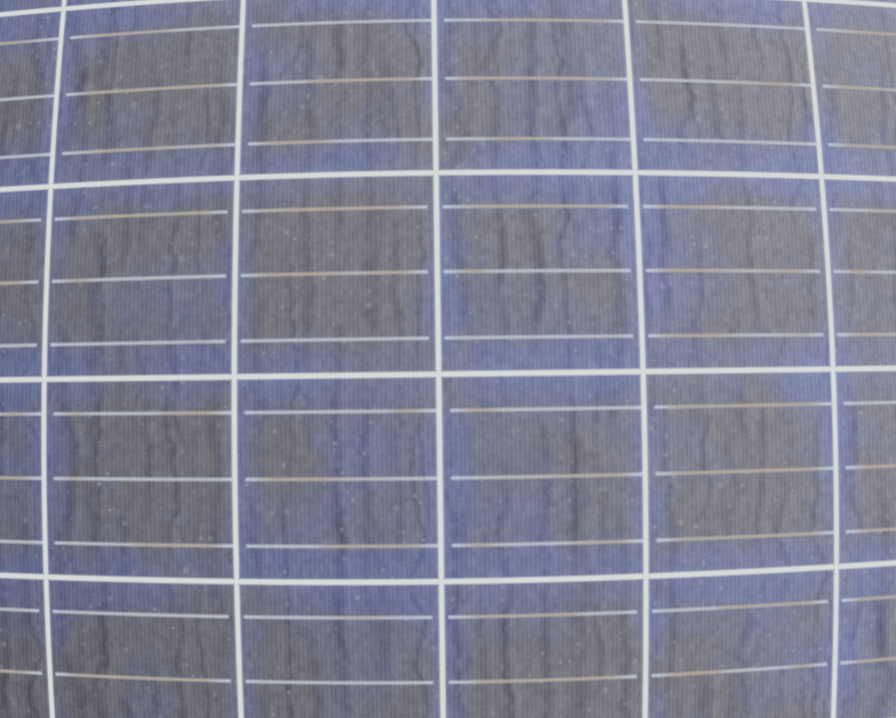
This texture is drawn by a Shadertoy shader. Its source:

```glsl
// Weathered solar panel: bulging grid of silicon cells with busbars, rain streaks and dust.

// Lens and layout; lengths in canvas widths before the warp, in cells after it
const vec2 LENS_CENTRE = vec2(0.4896, 0.4788);
const float CELLS_PER_WIDTH = 4.324;
const float BULGE = 0.261;
const float PERSPECTIVE = 0.065;
const float TILT = 0.013;

const float GRID_HALF_WIDTH = 0.0145;
const float BAR_HALF_WIDTH = 0.009;
const float BAR_SPACING = 0.325;
const float EDGE_SOFTNESS = 0.009;
const float FINGERS_PER_CELL = 45.0;
const float STREAK_DEPTH = 0.05;
const float DUST_DENSITY = 0.06;

const vec3 SILICON_GREY = vec3(0.465, 0.463, 0.497);
const vec3 SILICON_BLUE = vec3(0.440, 0.465, 0.605);
const vec3 GRID_WHITE = vec3(0.84, 0.86, 0.85);
const vec3 BAR_TAN = vec3(0.70, 0.67, 0.63);
const vec3 BAR_PALE = vec3(0.74, 0.78, 0.83);
const vec3 DUST_COLOUR = vec3(0.68, 0.70, 0.69);

float hash(vec2 p) {
    vec3 q = fract(vec3(p.xyx) * 0.1031);
    q += dot(q, q.yzx + 33.33);
    return fract((q.x + q.y) * q.z);
}

float noise(vec2 p) {
    vec2 i = floor(p), f = fract(p);
    f = f * f * (3.0 - 2.0 * f);
    return mix(mix(hash(i), hash(i + vec2(1, 0)), f.x),
               mix(hash(i + vec2(0, 1)), hash(i + vec2(1, 1)), f.x), f.y);
}

float fbm(vec2 p) {
    float sum = 0.0, amp = 0.5;
    for (int i = 0; i < 4; i++) {
        sum += amp * noise(p);
        p = p * 2.03 + 17.3;
        amp *= 0.5;
    }
    return sum;
}

// Canvas to cell coordinates: undo the tilt, the lens bulge and the perspective
vec2 panelCoords(vec2 p) {
    p += TILT * vec2(p.y, -p.x);
    return p * CELLS_PER_WIDTH * (1.0 + BULGE * dot(p, p)) / (1.0 - PERSPECTIVE * p.y);
}

float stroke(float dist, float halfWidth, float soft) {
    return 1.0 - smoothstep(halfWidth - soft, halfWidth + soft, dist);
}

// Wavering vertical rain marks, in two layers of lanes
float streaks(vec2 uv) {
    float sum = 0.0;
    for (int layer = 0; layer < 2; layer++) {
        float seed = float(layer) * 37.0;
        float x = uv.x * (5.0 + 2.3 * float(layer)) + seed;
        float lane = floor(x);
        float wave = noise(vec2(lane * 7.1, uv.y * 5.0 + seed)) - 0.5
                   + 0.4 * (noise(vec2(lane * 3.7, uv.y * 17.0)) - 0.5);
        float centre = 0.5 + 0.25 * (hash(vec2(lane, seed + 5.0)) - 0.5) + 0.42 * wave;
        float width = mix(0.07, 0.2, hash(vec2(lane, seed + 9.0)));
        float d = (fract(x) - centre) / width;
        float strength = smoothstep(0.25, 0.7, noise(vec2(lane * 5.3 + seed, uv.y * 2.2)));
        sum += strength * (exp(-d * d) - 0.3 * exp(-(d - 2.0) * (d - 2.0)));
    }
    return sum;
}

// Round specks of random size at one scale
float dust(vec2 uv, float scale, float soft) {
    vec2 q = uv * scale, id = floor(q);
    vec2 centre = 0.25 + 0.5 * vec2(hash(id + 3.1), hash(id + 8.7));
    float radius = mix(0.07, 0.2, hash(id + 21.0));
    float present = step(1.0 - DUST_DENSITY, hash(id + 51.0));
    return present * stroke(length(fract(q) - centre), radius, 0.08 + soft * scale);
}

void mainImage(out vec4 fragColor, in vec2 fragCoord) {
    vec2 p = (fragCoord - LENS_CENTRE * iResolution.xy) / iResolution.x;
    vec2 uv = panelCoords(p);
    vec2 cell = floor(uv), f = fract(uv);
    float pixel = CELLS_PER_WIDTH / iResolution.x;
    float soft = max(EDGE_SOFTNESS, 0.8 * pixel);

    // Silicon: grey heart, blue rim and blue blotches that differ per cell
    vec2 rim = min(f, 1.0 - f);
    float blotch = fbm(uv * 2.6 + 9.0) - 0.47 + 0.22 * (hash(cell + 40.0) - 0.5);
    float rimBlue = max(1.0 - smoothstep(0.02, 0.2, rim.x + 0.06 * step(0.5, f.x)),
                        1.0 - smoothstep(0.06, 0.25, rim.y));
    float blue = clamp(0.12 + 0.68 * rimBlue + 1.9 * blotch, 0.0, 1.0);
    vec3 colour = mix(SILICON_GREY, SILICON_BLUE, blue);

    // Uneven light, fine fingers, rain marks and blistered film
    colour += 0.11 * p.x + 0.07 * p.y + 0.015;
    float fingerFade = 1.0 - smoothstep(0.3, 0.6, pixel * FINGERS_PER_CELL);
    colour += 0.012 * fingerFade * cos(6.2832 * FINGERS_PER_CELL * uv.x);
    colour -= STREAK_DEPTH * streaks(uv) * vec3(1.0, 1.0, 0.85) * (1.0 - 0.4 * rimBlue);
    colour += 0.045 * (noise(uv * vec2(38.0, 30.0)) - 0.5) + 0.03 * (noise(uv * 75.0) - 0.5);
    float specks = max(0.35 * dust(uv, 13.0, pixel), 0.5 * dust(uv + 4.3, 21.0, pixel));
    colour = mix(colour, DUST_COLOUR, specks * (0.3 + 0.7 * noise(uv * 3.0)));

    // Three busbars per cell, their ends shifted on alternate rows, pale at the tips
    float shift = mod(cell.y, 2.0);
    float barStart = 0.03 + 0.022 * shift, barEnd = 0.955 + 0.035 * shift;
    float barIndex = clamp(round((f.y - 0.5) / BAR_SPACING), -1.0, 1.0);
    float barDist = abs(f.y - 0.5 - barIndex * BAR_SPACING);
    float toTip = min(f.x - barStart, barEnd - f.x);
    float bar = stroke(barDist, BAR_HALF_WIDTH, soft) * smoothstep(-soft, soft, toTip);
    float worn = smoothstep(0.45, 0.7, noise(vec2(uv.x * 2.5, cell.y * 9.0 + barIndex * 3.0)));
    float pale = max(1.0 - smoothstep(0.02, 0.14, toTip), 0.75 * worn);
    colour = mix(colour, mix(BAR_TAN, BAR_PALE, pale), 0.92 * bar);

    // White gaps between cells, with a faint glow
    float gapDist = min(rim.x, rim.y);
    colour += 0.035 * exp(-gapDist / 0.03);
    colour = mix(colour, GRID_WHITE, stroke(gapDist, GRID_HALF_WIDTH, soft));

    fragColor = vec4(clamp(colour, 0.0, 1.0), 1.0);
}
```
